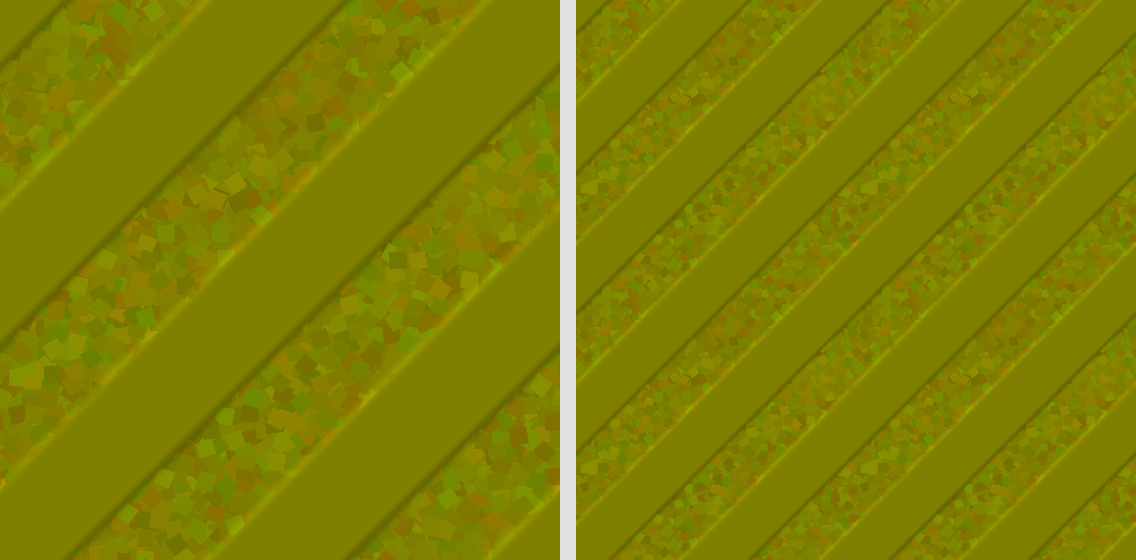
Left: one tile. Right: repeated 2 by 2.
A WebGL 2 fragment shader for this pattern:

```glsl
#version 300 es
precision highp float;
precision highp int;
// Diagonal stripes stored as surface tilt in red and green: smooth olive bands
// alternate with bands of overlapping, randomly tilted square flakes.
// Flakes come from a wrapping jittered grid; band edges are soft bevels.

uniform vec2 u_resolution;
out vec4 fragColor;

const int GRID = 48; // flakes across the tile

// Three random values per grid cell and salt
vec3 hash3(ivec2 cell, int salt) {
  uvec3 v = uvec3(ivec3(cell, salt)) * 1664525u + 1013904u;
  v.x += v.y * v.z; v.y += v.z * v.x; v.z += v.x * v.y;
  v ^= v >> 16u;
  v.x += v.y * v.z; v.y += v.z * v.x; v.z += v.x * v.y;
  return vec3(v >> 8u) / 16777216.0;
}

// Tilt of the topmost flake covering a point
vec2 flakeTilt(vec2 uv) {
  vec2 p = uv * float(GRID);
  ivec2 home = ivec2(floor(p));
  vec2 tilt = vec2(0.0);
  float top = -1.0;
  for (int y = -2; y <= 2; y++) {
    for (int x = -2; x <= 2; x++) {
      ivec2 cell = home + ivec2(x, y);
      ivec2 wrapped = (cell + GRID) % GRID;
      vec3 place = hash3(wrapped, 1);
      vec3 look = hash3(wrapped, 2);
      float turn = 6.28319 * look.x;
      vec2 axis = vec2(cos(turn), sin(turn));
      vec2 d = p - vec2(cell) - place.xy;
      vec2 q = vec2(dot(d, axis), dot(d, vec2(-axis.y, axis.x)));
      float inset = 0.74 - max(abs(q.x), abs(q.y));
      if (inset > 0.0 && place.z > top) {
        top = place.z;
        float lean = 6.28319 * look.y;
        tilt = 0.082 * look.z * vec2(cos(lean), sin(lean));
        // Thin bevel around the rim
        tilt += 0.035 * normalize(d + 1e-4) * (1.0 - smoothstep(0.02, 0.07, inset));
      }
    }
  }
  return tilt;
}

// Soft ridge profile around a band edge
float ridge(float d) {
  return exp(-d * d / (0.023 * 0.023));
}

void main() {
  vec2 uv = gl_FragCoord.xy / u_resolution;
  float stripe = fract(2.0 * (uv.x - uv.y));
  float band = 1.0 - smoothstep(0.242, 0.258, abs(stripe - 0.5));

  // Four samples smooth the flake edges
  vec2 tilt = vec2(0.0);
  if (band > 0.0) {
    for (int i = 0; i < 4; i++) {
      vec2 offset = vec2(i & 1, i >> 1) * 0.5 - 0.25;
      tilt += 0.25 * flakeTilt(uv + offset / u_resolution);
    }
  }

  // Dark bevel on the upper left edge, bright on the lower right
  float bevel = 0.075 * ridge(stripe - 0.738) - 0.095 * ridge(stripe - 0.242);
  fragColor = vec4(vec2(0.502) + tilt * band + bevel, 0.0, 1.0);
}
```
